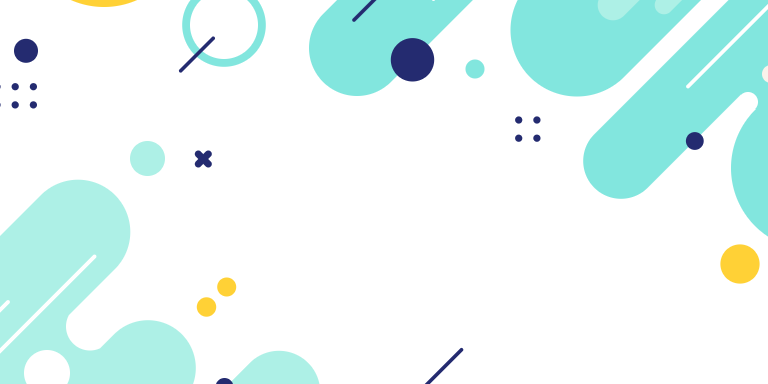
Give the GLSL for this background, as a WebGL 2 fragment shader.

```glsl
#version 300 es
precision highp float;

uniform vec2 u_resolution;
out vec4 fragColor;

const vec3 TEAL = vec3(0.51, 0.90, 0.87);
const vec3 MINT = vec3(0.68, 0.94, 0.90);
const vec3 YELLOW = vec3(1.0, 0.82, 0.21);
const vec3 NAVY = vec3(0.14, 0.17, 0.44);
const vec3 WHITE = vec3(1.0);

vec3 color = WHITE;
float pixel;

// Lay a colour over the scene wherever the distance is negative
void paint(float dist, vec3 ink) {
    color = mix(color, ink, clamp(0.5 - dist / pixel, 0.0, 1.0));
}

float disc(vec2 p, vec2 center, float radius) {
    return length(p - center) - radius;
}

// Diagonal frame: x runs across, y runs up and to the right
vec2 diagonal(vec2 p) {
    return vec2(p.x + p.y, p.x - p.y) * 0.70711;
}

// Rounded diagonal bar; a negative span runs down and to the left
float pill(vec2 p, vec2 start, float span, float radius) {
    vec2 q = diagonal(p - start);
    q.y -= clamp(q.y, min(span, 0.0), max(span, 0.0));
    return length(q) - radius;
}

// Fill between two bars, ending in a round hollow; side is +1 or -1
float hollowBridge(vec2 p, vec2 center, float radius, float side) {
    vec2 q = diagonal(p - center);
    float slab = max(abs(q.x) - radius - 0.03, -side * q.y);
    return max(slab, radius - length(q));
}

// Square lattice of dots with a limited number of columns and rows
float dotGrid(vec2 p, vec2 start, vec2 count) {
    vec2 q = p - start;
    q -= 0.182 * clamp(round(q / 0.182), vec2(0.0), count - 1.0);
    return length(q) - 0.036;
}

void main() {
    // The canvas is 3.84 units high, with y measured down from the top
    vec2 p = vec2(gl_FragCoord.x, u_resolution.y - gl_FragCoord.y) * 3.84 / u_resolution.y;
    p.x += 3.84 - 1.92 * u_resolution.x / u_resolution.y;
    pixel = 3.84 / u_resolution.y;

    // Upper bars
    paint(pill(p, vec2(3.57, 0.48), 3.0, 0.48), TEAL);
    paint(pill(p, vec2(5.77, 0.30), 3.0, 0.665), TEAL);
    paint(pill(p, vec2(6.13, 0.05), 1.0, 0.153), MINT);
    paint(pill(p, vec2(6.64, 0.05), 1.0, 0.093), MINT);

    // Right bars, joined around a hollow
    float rightBars = min(pill(p, vec2(6.21, 1.61), 4.0, 0.378), pill(p, vec2(8.13, 1.68), 4.0, 0.82));
    paint(min(rightBars, hollowBridge(p, vec2(7.48, 1.02), 0.10, 1.0)), TEAL);

    // Lower left bars, joined around a hollow
    float leftBars = min(pill(p, vec2(0.78, 2.32), -4.0, 0.523), pill(p, vec2(1.48, 3.68), -4.0, 0.478));
    paint(min(leftBars, hollowBridge(p, vec2(0.90, 3.265), 0.24, -1.0)), MINT);
    paint(pill(p, vec2(2.79, 3.92), -2.0, 0.412), MINT);

    // White cutouts and highlights
    paint(disc(p, vec2(0.47, 3.73), 0.23), WHITE);
    paint(pill(p, vec2(0.945, 2.565), -2.0, 0.019), WHITE);
    paint(pill(p, vec2(0.08, 3.02), -1.0, 0.019), WHITE);
    paint(pill(p, vec2(6.88, 0.865), 2.0, 0.019), WHITE);
    paint(pill(p, vec2(4.335, -0.01), 1.0, 0.019), WHITE);
    paint(disc(p, vec2(7.71, 0.74), 0.09), vec3(0.98, 0.95, 0.92));

    // Ring
    paint(abs(disc(p, vec2(2.24, 0.25), 0.379)) - 0.039, TEAL);

    // Pale and yellow discs
    paint(disc(p, vec2(4.75, 0.69), 0.095), TEAL);
    paint(disc(p, vec2(1.475, 1.585), 0.175), MINT);
    paint(disc(p, vec2(1.04, -0.75), 0.82), YELLOW);
    paint(disc(p, vec2(2.267, 2.87), 0.095), YELLOW);
    paint(disc(p, vec2(2.065, 3.07), 0.097), YELLOW);
    paint(disc(p, vec2(7.40, 2.64), 0.196), YELLOW);

    // Navy discs
    paint(disc(p, vec2(0.26, 0.508), 0.12), NAVY);
    paint(disc(p, vec2(4.125, 0.598), 0.217), NAVY);
    paint(disc(p, vec2(6.948, 1.41), 0.089), NAVY);
    paint(disc(p, vec2(2.245, 3.87), 0.09), NAVY);

    // Navy strokes
    paint(pill(p, vec2(1.807, 0.708), 0.46, 0.018), NAVY);
    paint(pill(p, vec2(3.54, 0.20), 1.0, 0.018), NAVY);
    paint(pill(p, vec2(4.615, 3.497), -1.0, 0.018), NAVY);

    // Dot grids
    paint(dotGrid(p, vec2(-0.03, 0.867), vec2(3.0, 2.0)), NAVY);
    paint(dotGrid(p, vec2(5.187, 1.20), vec2(2.0)), NAVY);

    // Cross, folded into one arm
    vec2 arm = abs(p - vec2(2.033, 1.59));
    paint(length(arm - clamp((arm.x + arm.y) * 0.5, 0.0, 0.05)) - 0.035, NAVY);

    fragColor = vec4(color, 1.0);
}
```
